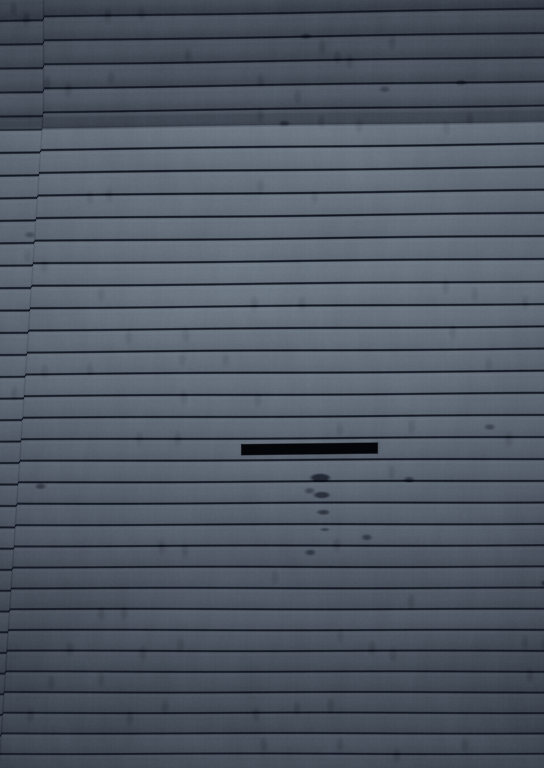
A Shadertoy shader for this texture:

```glsl
const vec3 INK = vec3(0.06, 0.08, 0.12);
const vec3 STEEL = vec3(0.40, 0.44, 0.49);

float hash(vec2 p) {
    return fract(sin(dot(p, vec2(127.1, 311.7))) * 43758.5);
}

// x: distance to the nearest feature point, y: random id of its cell
vec2 cellular(vec2 p) {
    vec2 cell = floor(p);
    vec2 best = vec2(9.0, 0.0);
    for (int j = -1; j <= 1; j++)
    for (int i = -1; i <= 1; i++) {
        vec2 c = cell + vec2(i, j);
        vec2 point = c + 0.2 + 0.6 * vec2(hash(c), hash(c + 37.0));
        float d = distance(p, point);
        if (d < best.x) best = vec2(d, hash(c + 71.0));
    }
    return best;
}

float layeredSines(vec2 p) {
    float sum = 0.0, amp = 0.5;
    for (int i = 0; i < 4; i++) {
        sum += amp * sin(p.x + 1.7 * sin(p.y)) * sin(p.y + 1.3 * sin(p.x * 0.7));
        p = mat2(1.5, 1.1, -1.1, 1.5) * p + 2.3;
        amp *= 0.55;
    }
    return sum;
}

float boxDistance(vec2 p, vec2 halfSize) {
    vec2 q = abs(p) - halfSize;
    return length(max(q, 0.0)) + min(max(q.x, q.y), 0.0);
}

float coverage(float d, float blur) {
    return 1.0 - smoothstep(-blur, blur, d);
}

// Slat coordinate: whole numbers fall on the grooves
float upperSlats(float y) { return (y - 0.017) * 32.0; }

float lowerSlats(float y) {
    float t = y - 0.1914;
    return t * (33.19 + 2.85 * t);
}

// Tone of one slat with its groove; rate is slats per canvas height
float slatTone(float n, float rate, float base, float shade, float blur) {
    float f = fract(n);
    float groove = abs(fract(n + 0.5) - 0.5) / rate;
    float tone = base + 0.05 * (hash(vec2(floor(n), rate)) - 0.5);
    tone += shade * (0.35 - smoothstep(0.35, 1.0, f));
    tone += 0.05 * coverage(abs(f - 0.16) - 0.05, 0.06);
    return mix(tone, 0.04, coverage(groove - 0.0013, blur));
}

// Row of shrinking smudges running down from the slot
float smudges(vec2 p, vec2 start) {
    float sum = 0.0;
    for (int i = 0; i < 4; i++) {
        float k = float(i);
        vec2 q = p - start - vec2(0.002 * k, 0.0225 * k);
        float size = 0.012 - 0.0024 * k;
        sum += (0.62 - 0.08 * k) * coverage(length(q * vec2(1.0, 2.4)) - size, 0.004);
    }
    return sum;
}

void mainImage(out vec4 fragColor, in vec2 fragCoord) {
    vec2 uv = fragCoord / iResolution.xy;
    float x = uv.x, y = 1.0 - uv.y;
    vec2 p = vec2(x * iResolution.x / iResolution.y, y);
    float blur = 0.9 / iResolution.y;

    // Perspective tilt, then the strip left of the slanted seam
    float level = y + 0.0115 * max(1.0 - y / 0.8, 0.0) * (x - 0.5);
    level += 0.0004 * sin(x * 9.0 + y * 23.0);
    float seam = 0.077 * (1.0 - (y - 0.17) / 0.81);
    seam = min(seam, 0.08);
    float strip = coverage(x - seam, blur);

    // Lit lower shutter, fading downward and toward the sides
    float side = abs(x - 0.52) * 2.0;
    float lowerBase = mix(1.02, 0.63, smoothstep(0.34, 1.0, y)) - 0.13 * side * side;
    float lower = slatTone(lowerSlats(level - 0.003 * strip), 35.0, lowerBase, 0.08, blur);

    // Shaded upper shutter with a dark sill under its last groove
    float upperBase = mix(0.58, 0.70, smoothstep(0.0, 0.12, y)) - 0.08 * side * side;
    upperBase -= 0.17 * smoothstep(0.142, 0.15, level);
    float upper = slatTone(upperSlats(level - 0.005 * strip), 32.0, upperBase, 0.16, blur);

    float tone = mix(upper, lower, smoothstep(0.160, 0.167, level));
    tone -= 0.16 * coverage(abs(x - seam) - 0.0012, blur * 1.5);

    // Cloudy dirt, brushed streaks and fine grain
    tone += 0.045 * layeredSines(p * vec2(9.0, 15.0));
    tone += 0.025 * layeredSines(p * vec2(110.0, 24.0) + 5.0);
    tone += 0.05 * (cellular(p * vec2(170.0, 260.0)).x - 0.45);

    // Sparse stains and faint upright scratches
    vec2 stain = cellular(p * vec2(9.0, 15.0) + 3.0);
    float stained = step(0.84, stain.y) * (1.0 - smoothstep(0.015, 0.085, stain.x));
    tone -= 0.45 * stained * mix(0.5, 1.0, y);
    vec2 scratch = cellular(p * vec2(40.0, 22.0) + 11.0);
    tone -= 0.10 * step(0.9, scratch.y) * (1.0 - smoothstep(0.05, 0.3, scratch.x));

    // Slot and the marks below it
    vec2 slotCentre = vec2(0.403, 0.5845);
    vec2 q = p - slotCentre;
    q.y += 0.012 * q.x;
    tone -= smudges(p, slotCentre + vec2(0.014, 0.0375));
    vec3 color = mix(INK, STEEL, max(tone, -0.05));
    float slot = boxDistance(q, vec2(0.089, 0.0072));
    color = mix(color, INK * 0.25, coverage(slot, blur));

    fragColor = vec4(color, 1.0);
}
```
